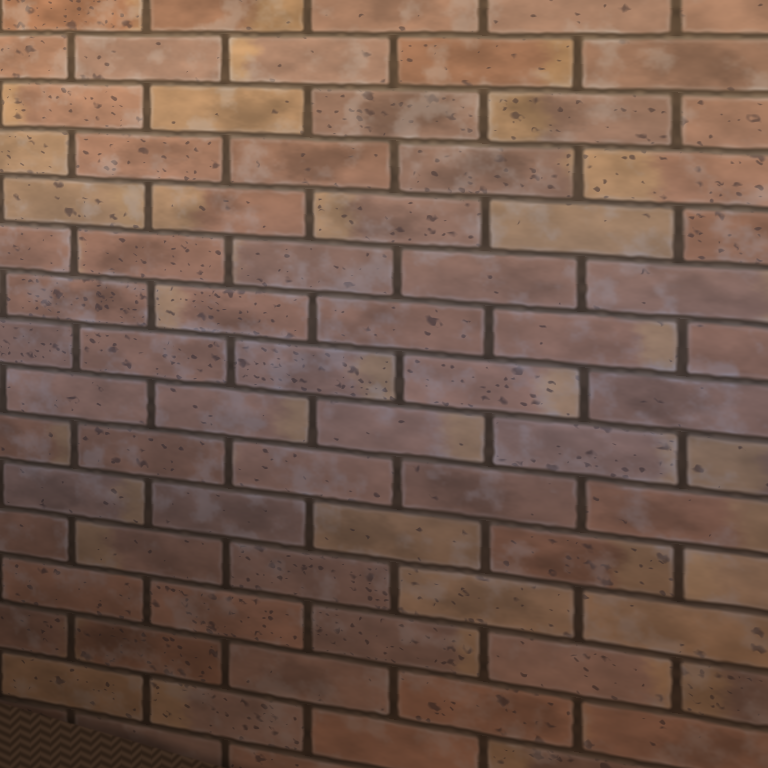
A Shadertoy shader for this texture:

```glsl
// Obliquely seen running-bond brick wall in warm to cool light, with a woven floor corner.
#define FIRST_BED 0.043      // height of the first bed joint, from the top
#define ROW_HEIGHT 0.0617    // course height at the left edge
#define ROW_GROWTH 0.0134    // extra course height at the right edge
#define BRICK_WIDTH 0.1849   // brick length at the left edge
#define FORESHORTEN 0.0406   // perspective along the wall
#define ASPECT 3.0           // brick length over course height
#define HEAD_GAP 0.078       // half width of vertical joints, in courses
#define BED_GAP 0.062        // half width of horizontal joints, in courses
#define SPOT_DENSITY 0.36
#define SPOT_STRENGTH 0.6

const vec3 RUST = vec3(0.62, 0.44, 0.34);
const vec3 MAUVE = vec3(0.59, 0.465, 0.405);
const vec3 TAN = vec3(0.67, 0.53, 0.39);
const vec3 SPOT = vec3(0.29, 0.23, 0.22);
const vec3 CHALK = vec3(0.70, 0.65, 0.63);
const vec3 MORTAR = vec3(0.49, 0.42, 0.36);
const vec3 SHADOW = vec3(0.27, 0.205, 0.155);

float hash(vec2 p) {
    vec3 a = fract(vec3(p.xyx) * 0.1031);
    a += dot(a, a.yzx + 33.33);
    return fract((a.x + a.y) * a.z);
}

float noise(vec2 p) {
    vec2 i = floor(p), f = fract(p);
    f = f * f * (3.0 - 2.0 * f);
    return mix(mix(hash(i), hash(i + vec2(1, 0)), f.x),
               mix(hash(i + vec2(0, 1)), hash(i + vec2(1, 1)), f.x), f.y);
}

float fbm(vec2 p) {
    float sum = 0.0, amp = 0.5;
    for (int i = 0; i < 4; i++) {
        sum += amp * noise(p);
        p = p * 2.03 + 17.3;
        amp *= 0.5;
    }
    return sum;
}

float roundedBox(vec2 p, vec2 halfSize, float r) {
    vec2 d = abs(p) - halfSize + r;
    return length(max(d, 0.0)) + min(max(d.x, d.y), 0.0) - r;
}

// Burnt iron specks: two sizes of jittered blobs
float specks(vec2 p, float density) {
    float mask = 0.0;
    for (int i = 0; i < 2; i++) {
        vec2 g = p * (3.6 + 3.4 * float(i)) + 0.35 * noise(p * 14.0);
        vec2 id = floor(g) + 61.0 * float(i);
        vec2 jitter = 0.35 + 0.3 * vec2(hash(id + 3.1), hash(id + 8.7));
        float radius = mix(0.08, 0.30, pow(hash(id + 5.3), 2.0));
        float d = length((fract(g) - jitter) * vec2(0.85, 1.1)) - radius;
        mask = max(mask, step(hash(id), density) * smoothstep(0.13, -0.13, d));
    }
    return mask;
}

vec3 brickColor(vec2 q, vec2 id, vec2 wall, float edge) {
    float grain = fbm(wall * vec2(1.8, 3.0));
    vec3 col = mix(RUST, MAUVE, hash(id + 1.7));
    col = mix(col, TAN, 0.7 * step(0.92, hash(id + 4.2)));

    // Fired flash: tan at one end, darker blush in the body
    float side = hash(id + 6.1) > 0.5 ? 1.0 : -1.0;
    float start = mix(0.2, 1.5, hash(id + 9.4));
    float tanEnd = smoothstep(-0.22, 0.22, q.x * side + 0.7 * (grain - 0.47) - start);
    col = mix(col, TAN, 0.75 * tanEnd * step(hash(id + 2.8), 0.55));
    vec2 blush = (q - vec2(hash(id + 7.7) - 0.5, 0.0)) / vec2(0.8, 0.4);
    col *= 1.0 - 0.14 * hash(id + 3.3) * smoothstep(1.2, 0.4, length(blush) + grain - 0.47);

    col *= mix(0.93, 1.07, hash(id + 5.5)) * (0.86 + 0.28 * grain);
    float density = SPOT_DENSITY * pow(hash(id + 8.2), 2.0) + 0.02;
    col = mix(col, SPOT, SPOT_STRENGTH * specks(wall, density));

    // Chalky bloom and worn pale arrises
    float bloom = smoothstep(0.46, 0.76, fbm(wall * 2.2 + 41.0));
    float rim = smoothstep(-0.10, -0.02, edge) * noise(wall * 4.0 + 9.0);
    return mix(col, CHALK, 0.36 * bloom + 0.36 * rim);
}

// Warm light above, cool light halfway, dim warm light below
vec3 wallLight(vec2 uv, float down) {
    vec3 light = mix(vec3(1.07, 1.05, 0.98), vec3(0.79, 0.84, 0.97), smoothstep(0.05, 0.5, down));
    light = mix(light, vec3(0.64, 0.58, 0.54), smoothstep(0.45, 0.95, down));
    float leftGain = mix(1.08, 0.74, smoothstep(0.2, 0.85, down));
    return light * mix(leftGain, 1.0, smoothstep(0.0, 0.75, uv.x));
}

void mainImage(out vec4 fragColor, in vec2 fragCoord) {
    vec2 uv = fragCoord / iResolution.xy;
    float down = 1.0 - uv.y;

    // Wall coordinates: bricks along, courses downward, bulging slightly halfway
    float along = uv.x / (BRICK_WIDTH + FORESHORTEN * uv.x);
    float course = (down - FIRST_BED - 0.005 * uv.x) / (ROW_HEIGHT + ROW_GROWTH * uv.x);
    vec2 wall = vec2(along * ASPECT, course) + 20.0;
    course += 0.03 * (noise(wall * 1.4) - 0.5);
    float row = floor(course);
    float bulge = 0.035 * exp(-0.12 * (row - 6.0) * (row - 6.0));
    float shifted = along + 0.5 * mod(row + 1.0, 2.0) + 0.01 - bulge;
    vec2 id = vec2(floor(shifted), row) + 30.0;
    vec2 q = vec2((fract(shifted) - 0.5) * ASPECT, fract(course) - 0.5);

    // Brick outline over mortar with shade beneath each course
    float edge = roundedBox(q, vec2(0.5 * ASPECT - HEAD_GAP, 0.5 - BED_GAP), 0.06);
    edge += 0.03 * (noise(wall * 7.0) - 0.5);
    float soft = max(0.04, 0.8 / (iResolution.y * ROW_HEIGHT));
    float belowBed = fract(course + 0.5) - 0.5;
    float lit = smoothstep(-0.05, 0.06, belowBed) * smoothstep(1.48, 1.36, abs(q.x));
    float highWall = smoothstep(0.75, 0.15, down);
    vec3 joint = mix(SHADOW, MORTAR, 0.12 + 0.15 * highWall + 0.6 * lit);
    joint *= 0.88 + 0.24 * noise(wall * 7.0);
    vec3 col = mix(brickColor(q, id, wall, edge), joint, smoothstep(-soft, soft, edge));
    col *= wallLight(uv, down);

    // Zigzag woven floor in the lower left corner
    float floorEdge = down - 0.915 - 0.29 * uv.x;
    float zigzag = abs(fract(uv.x * 38.0) - 0.5);
    float weave = 0.5 + 0.5 * sin(6.2832 * (down * 85.0 + zigzag * 1.6 + uv.x * 20.0));
    vec3 carpet = mix(vec3(0.17, 0.12, 0.085), vec3(0.24, 0.175, 0.13), weave);
    col *= 1.0 - 0.3 * smoothstep(-0.02, 0.0, floorEdge);
    col = mix(col, carpet, smoothstep(-0.002, 0.002, floorEdge));
    fragColor = vec4(col, 1.0);
}
```
